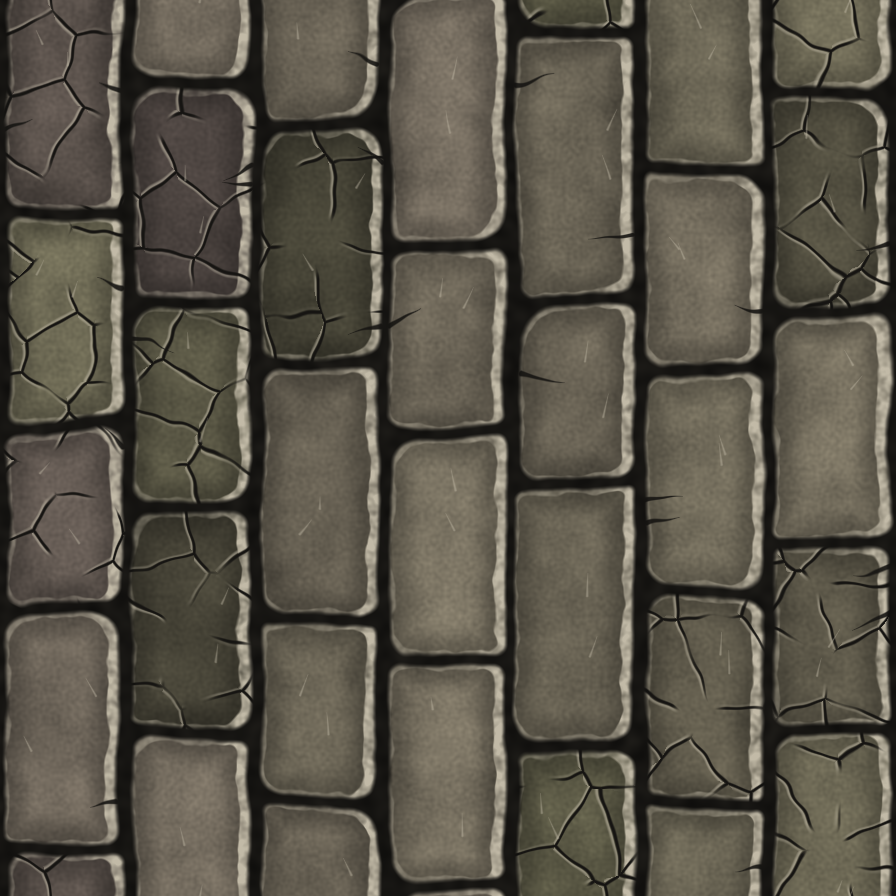
Write a WebGL 2 fragment shader that draws this texture.

```glsl
#version 300 es
precision highp float;
// Weathered stone blocks in seven staggered columns, with chalky rims, dark joints and cracks.
#define COLUMNS 7.0
#define ROWS 4.0
#define JOINT 0.0055      // half width of the dark joints
#define JITTER 0.26       // uneven block heights, in rows
#define TILT 0.10         // slope of the level joints, in rows
#define CRACKED 0.40      // share of cracked blocks
#define CRACK_SIZE 0.075
#define CRACK_WIDTH 0.0016

uniform vec2 u_resolution;
out vec4 fragColor;

const vec3 MORTAR = vec3(0.085, 0.080, 0.070);
const vec3 STONE_DARK = vec3(0.385, 0.360, 0.312);
const vec3 STONE_LIGHT = vec3(0.470, 0.440, 0.382);
const vec3 RIM = vec3(0.760, 0.730, 0.655);
const vec3 OLIVE = vec3(0.95, 1.00, 0.88);
const vec3 MAUVE = vec3(1.00, 0.95, 1.04);
// Stagger of each column, in rows
const float STAGGER[7] = float[7](0.16, 0.68, 0.35, 0.0, 0.76, 0.30, 0.62);

vec3 hash(vec2 p) {
  vec3 a = fract(p.xyx * vec3(0.1031, 0.1030, 0.0973));
  a += dot(a, a.yxz + 33.33);
  return fract((a.xxy + a.yzz) * a.zyx);
}

float corner(vec2 cell, vec2 f, vec2 o, float period) {
  return dot(hash(mod(cell + o, period)).xy * 2.0 - 1.0, f - o);
}

// Gradient noise that tiles over the canvas
float noise(vec2 uv, float freq) {
  vec2 p = uv * freq, i = floor(p), f = fract(p);
  vec2 s = f * f * f * (f * (f * 6.0 - 15.0) + 10.0);
  return mix(mix(corner(i, f, vec2(0, 0), freq), corner(i, f, vec2(1, 0), freq), s.x),
             mix(corner(i, f, vec2(0, 1), freq), corner(i, f, vec2(1, 1), freq), s.x), s.y);
}

// Height of joint k in a column, in rows; x runs from -0.5 to 0.5
float jointHeight(float col, float k, float x) {
  float c = mod(col, COLUMNS);
  vec3 h = hash(vec2(c, mod(k, ROWS)) + 7.0);
  return k + STAGGER[int(c)] + JITTER * (h.x - 0.5) + TILT * (h.y - 0.5) * x;
}

float roundBox(vec2 q, vec2 extent, vec4 radii) {
  vec2 side = q.x > 0.0 ? radii.xy : radii.zw;
  float r = q.y > 0.0 ? side.x : side.y;
  vec2 d = abs(q) - extent + r;
  return min(max(d.x, d.y), 0.0) + length(max(d, 0.0)) - r;
}

// Tapered stroke from a to b
float stroke(vec2 q, vec2 a, vec2 b, float width, float px) {
  vec2 ab = b - a;
  float t = clamp(dot(q - a, ab) / dot(ab, ab), 0.0, 1.0);
  return 1.0 - smoothstep(-px, px, length(q - a - ab * t) - width * (1.0 - t));
}

// Distance to the nearest cell border (x) and the direction towards it (yz)
vec3 crackField(vec2 q, vec2 seed) {
  vec2 p = q / CRACK_SIZE, n = floor(p), f = p - n, c1 = vec2(9), c2 = vec2(9);
  for (int j = -1; j <= 1; j++)
    for (int i = -1; i <= 1; i++) {
      vec2 g = vec2(i, j), r = g + hash(n + g + seed).xy - f;
      if (dot(r, r) < dot(c1, c1)) { c2 = c1; c1 = r; }
      else if (dot(r, r) < dot(c2, c2)) c2 = r;
    }
  vec2 dir = normalize(c2 - c1);
  return vec3(0.5 * dot(c1 + c2, dir) * CRACK_SIZE, dir);
}

void main() {
  vec2 uv = gl_FragCoord.xy / u_resolution;
  float px = 1.0 / min(u_resolution.x, u_resolution.y);
  vec2 w = uv + 0.009 * vec2(noise(uv, 11.0), noise(uv + 0.37, 11.0));

  // Find the block
  float col = floor(w.x * COLUMNS), x = w.x * COLUMNS - col - 0.5, t = w.y * ROWS;
  float k = floor(t - STAGGER[int(mod(col, COLUMNS))]);
  if (t < jointHeight(col, k, x)) k -= 1.0;
  else if (t >= jointHeight(col, k + 1.0, x)) k += 1.0;
  float lo = jointHeight(col, k, x) / ROWS, hi = jointHeight(col, k + 1.0, x) / ROWS;
  vec2 id = vec2(mod(col, COLUMNS), mod(k, ROWS));
  vec3 h = hash(id + 3.0), g = hash(id + 51.0);

  // Outline, and the flat face set back from it, mostly on the right
  vec2 q = vec2(x / COLUMNS + 0.004 * (g.y - 0.5), w.y - 0.5 * (lo + hi));
  vec2 extent = 0.5 * vec2(1.0 / COLUMNS, hi - lo) - JOINT - vec2(0.002 * g.x, 0.0);
  vec4 radii = vec4(hash(id + 20.0), g.z);
  radii = mix(vec4(0.008), vec4(0.034), radii * radii);
  float edge = -roundBox(q, extent, radii) + 0.0025 * noise(uv, 48.0);
  float face = -roundBox(q + vec2(0.0045, 0.0005), extent - vec2(0.0075, 0.0045), radii)
             + 0.007 * noise(uv, 26.0) + 0.003 * noise(uv, 70.0);

  // Stone colour with mottling and grain
  bool cracked = h.z < CRACKED;
  vec3 stone = mix(STONE_DARK, STONE_LIGHT, h.x) * mix(vec3(1), mix(OLIVE, MAUVE, h.y), cracked ? 1.0 : 0.35);
  if (cracked) stone *= mix(0.62, 0.98, g.x);
  stone *= 1.0 + 0.22 * noise(uv, 13.0) + 0.12 * noise(uv, 37.0) + 0.16 * noise(uv, 190.0);
  stone *= mix(0.80, 1.06, smoothstep(0.0, 0.035, face));

  // Chalky rim, brightest on the right
  float lit = mix(0.38, 0.95, smoothstep(0.2, 0.95, q.x / extent.x));
  float rim = (1.0 - smoothstep(-0.0005, 0.0025, face)) * lit;
  stone = mix(stone, RIM, clamp(rim * (0.85 + 0.8 * noise(uv, 62.0) + 0.5 * noise(uv, 150.0)), 0.0, 1.0));

  // Branching cracks with a lit lip
  vec2 bent = q + 0.007 * vec2(noise(uv, 34.0), noise(uv + 0.61, 34.0));
  if (cracked) {
    vec3 crack = crackField(bent, id * 17.0 + 40.0);
    float keep = smoothstep(-0.22, 0.0, noise(uv + 0.23, 15.0));
    float lip = smoothstep(0.001, 0.003, crack.x) * (1.0 - smoothstep(0.003, 0.006, crack.x));
    stone = mix(stone, RIM, 0.55 * lip * keep * smoothstep(-0.2, 0.7, crack.y));
    stone = mix(stone, MORTAR, keep * (1.0 - smoothstep(-px, px, crack.x - CRACK_WIDTH * (0.4 + 0.6 * keep))));
  }

  // Splits running in from the sides, and pale scratches
  for (float i = 0.0; i < 2.0; i++) {
    vec3 n = hash(id + vec2(13.0 * i + 5.0, 70.0)), m = hash(id + vec2(90.0, 19.0 * i + 8.0));
    float side = m.x < 0.5 ? -1.0 : 1.0;
    vec2 a = vec2(side * extent.x, 1.6 * (n.x - 0.5) * extent.y);
    vec2 b = a + vec2(-side * (0.02 + 0.03 * n.y), 0.05 * (m.y - 0.5));
    if (n.z > 0.55) stone = mix(stone, MORTAR, 0.9 * stroke(bent, a, b, 0.0028, px));
    vec2 s = (m.zy - 0.5) * extent * 1.2;
    vec2 e = s + vec2(0.024 * (n.x - 0.5), 0.012 + 0.014 * n.y);
    stone = mix(stone, RIM, 0.45 * stroke(q, s, e, 0.0012, px));
  }

  // Sink the edges into the joints
  stone *= mix(0.72, 1.0, smoothstep(0.0, 0.005, edge));
  vec3 mortar = MORTAR * (1.0 + 0.6 * noise(uv, 55.0));
  fragColor = vec4(mix(mortar, stone, smoothstep(-0.0012 - px, 0.0025 + px, edge)), 1.0);
}
```
